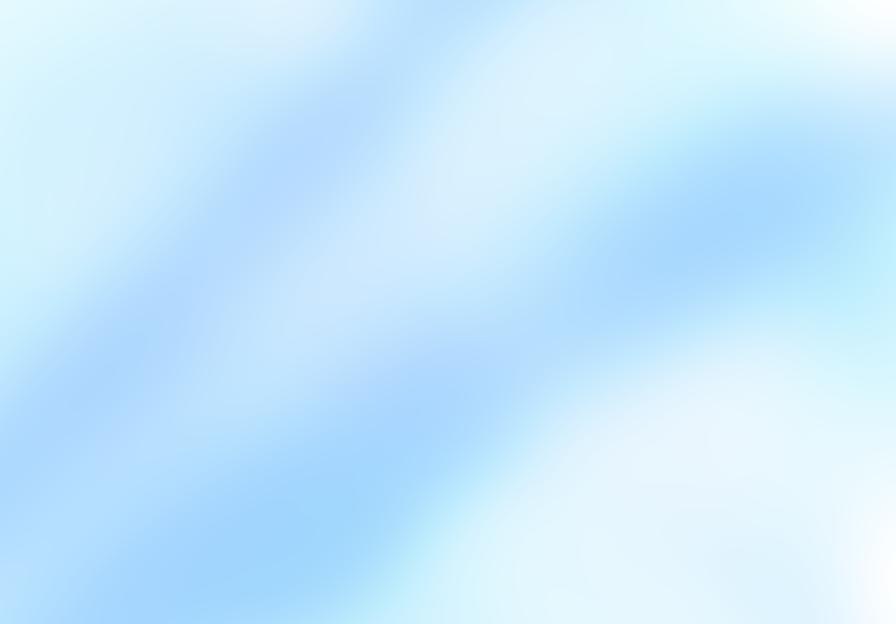
Reproduce this background procedurally as a Shadertoy shader.

```glsl
// Soft, blurred sky-blue background with two deeper diagonal drifts, pale clouds and white right corners.

const vec3 DEEP_BLUE = vec3(0.640, 0.825, 0.995);
const vec3 SKY_BLUE  = vec3(0.760, 0.915, 0.995);
const vec3 PALE_ICE  = vec3(0.930, 0.975, 0.998);
const vec3 LAVENDER_SHIFT = vec3(0.024, -0.020, 0.002);

const float CLOUDS_PER_HEIGHT = 2.8;
const float WISPS_PER_HEIGHT = 4.6;
const float TINTS_PER_HEIGHT = 3.2;

// Three random values in 0..1 for a cell, without sine.
vec3 hash3(vec2 cell, float seed) {
    vec3 h = fract(vec3(cell.xyx + seed) * vec3(0.1031, 0.1030, 0.0973));
    h += dot(h, h.yxz + 33.33);
    return fract((h.xxy + h.yzz) * h.zyx);
}

// Round falloff: 1 at the centre, fading smoothly with distance.
float glow(vec2 offset, float radius) {
    return exp(-dot(offset, offset) / (radius * radius));
}

// Weighted mean of scattered random blobs, centred on zero.
float blobField(vec2 p, float seed) {
    vec2 home = floor(p);
    float total = 0.0;
    float weights = 0.0;
    for (int y = -2; y <= 2; y++) {
        for (int x = -2; x <= 2; x++) {
            vec2 cell = home + vec2(x, y);
            vec3 rnd = hash3(cell, seed);
            float weight = glow(p - cell - rnd.xy, 0.69);
            total += weight * (rnd.z - 0.5);
            weights += weight;
        }
    }
    return total / weights;
}

// Soft band around the line dot(p, normal) = level.
float drift(vec2 p, vec2 normal, float level, float width) {
    return glow(vec2(dot(p, normal) - level, 0.0), width);
}

// Three-stop colour ramp with a soft limit at both ends.
vec3 skyRamp(float tone) {
    float t = smoothstep(-0.1, 1.1, tone);
    vec3 lower = mix(DEEP_BLUE, SKY_BLUE, clamp(2.0 * t, 0.0, 1.0));
    return mix(lower, PALE_ICE, clamp(2.0 * t - 1.0, 0.0, 1.0));
}

void mainImage(out vec4 fragColor, in vec2 fragCoord) {
    vec2 p = fragCoord / iResolution.y;
    float aspect = iResolution.x / iResolution.y;

    // Deep drifts rising to the right
    float tone = 0.80;
    tone -= 0.60 * drift(p, vec2(-0.56, 0.83), -0.115, 0.165);
    tone -= 0.42 * drift(p, vec2(-0.72, 0.69), 0.175, 0.125);

    // Pale cloud below the main drift
    vec2 cloudOffset = p - vec2(aspect * 0.83, 0.35);
    tone += 0.25 * glow(cloudOffset * vec2(1.0, 0.8), 0.16);

    // Irregular clouds and smaller wisps
    tone -= 0.55 * blobField(p * CLOUDS_PER_HEIGHT, 17.0);
    tone += 0.45 * blobField(p * WISPS_PER_HEIGHT, 43.0);
    vec3 colour = skyRamp(tone);

    // Slow change between cyan and lavender
    float tint = blobField(p * TINTS_PER_HEIGHT, 71.0);
    colour += LAVENDER_SHIFT * clamp(2.4 * tint, -1.0, 1.0);

    // White light entering from the right corners
    float topLight = glow(p - vec2(aspect, 1.04), 0.23);
    float bottomLight = glow((p - vec2(aspect + 0.03, 0.07)) * vec2(1.0, 0.7), 0.15);
    colour = mix(colour, vec3(1.0), max(topLight, bottomLight));

    fragColor = vec4(clamp(colour, 0.0, 1.0), 1.0);
}
```
